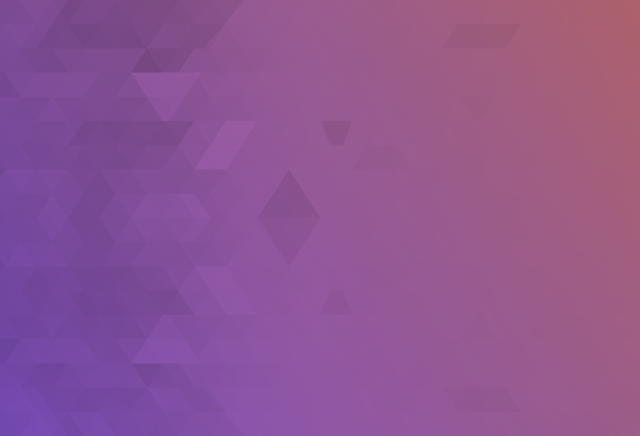
A Shadertoy shader for this background:

```glsl
const float ROWS = 18.0;
const int FACETS = 12;

// Facet bounds: near row, far row, left and right at the near row
const vec4 bounds[FACETS] = vec4[](
    vec4(0, 2, -1, 1), vec4(0, 1, -5, -2.5), vec4(2, 4, -3, -2),
    vec4(3, 4, 1.3, 1.7), vec4(4, 6, -4, -3.8), vec4(3, 4, -7, -3.5),
    vec4(6, 7, -5, -3.5), vec4(7, 9, -8, -2.7), vec4(7, 8, 4.85, 6.85),
    vec4(4, 5, 5.95, 6.0), vec4(1, 2, -6.5, -5.5), vec4(2, 3, 2, 3.9));

// Facet sides: left slope, right slope, tone
const vec3 sides[FACETS] = vec3[](
    vec3(0.5, -0.5, -0.075), vec3(0.5, -0.5, 0.045), vec3(0.5, 0.5, 0.06),
    vec3(-0.3, 0.3, -0.06), vec3(-0.5, 0.5, 0.05), vec3(0.5, 0.5, -0.04),
    vec3(0.5, 0.5, -0.07), vec3(0.5, 0.65, -0.05), vec3(0.5, 0.5, -0.035),
    vec3(-0.6, 0.6, -0.02), vec3(0.5, -0.5, -0.03), vec3(0.5, -0.5, -0.02));

vec2 hashGradient(vec2 p) {
    float h = fract(sin(dot(p, vec2(127.1, 311.7))) * 43758.5);
    return vec2(cos(6.2832 * h), sin(6.2832 * h));
}

float gradientNoise(vec2 p) {
    vec2 i = floor(p), f = fract(p);
    vec2 s = f * f * (3.0 - 2.0 * f);
    vec2 e = vec2(1, 0);
    float low = mix(dot(hashGradient(i), f),
                    dot(hashGradient(i + e.xy), f - e.xy), s.x);
    float high = mix(dot(hashGradient(i + e.yx), f - e.yx),
                     dot(hashGradient(i + e.xx), f - e.xx), s.x);
    return mix(low, high, s.y);
}

// Diagonal sweep from violet to rose
vec3 backdrop(vec2 uv) {
    float t = 0.7 * uv.x + 0.3 * uv.y;
    vec3 c = mix(vec3(0.47, 0.30, 0.73), vec3(0.555, 0.335, 0.665), clamp(t / 0.3, 0.0, 1.0));
    c = mix(c, vec3(0.59, 0.352, 0.58), clamp((t - 0.3) / 0.27, 0.0, 1.0));
    c = mix(c, vec3(0.63, 0.368, 0.505), clamp((t - 0.57) / 0.22, 0.0, 1.0));
    return mix(c, vec3(0.68, 0.38, 0.42), clamp((t - 0.79) / 0.21, 0.0, 1.0));
}

// Brightness of the triangle mosaic, mirrored about the middle row
float mosaic(vec2 p) {
    float v = abs(p.y);
    float u = (p.x - 11.93) / 1.303;
    float lower = step(p.y, 0.0);

    // Centre of the enclosing triangle
    vec2 cell = vec2((floor(u - 0.5 * v) + floor(u + 0.5 * v) + 1.0) * 0.5, floor(v) + 0.5);
    float fade = 1.0 - smoothstep(-6.5, 0.5, cell.x);
    float depth = mix(0.12, 0.05, lower * smoothstep(4.0, 9.0, v));
    float grain = gradientNoise(cell * vec2(0.83, 0.71) + 3.7);
    float tone = 1.0 - depth * fade + grain * (0.01 + 0.075 * fade);

    // Larger facets
    for (int i = 0; i < FACETS; i++) {
        vec4 b = bounds[i];
        vec3 s = sides[i];
        float h = v - b.x;
        float inside = step(0.0, h) * step(v, b.y)
                     * step(b.z + s.x * h, u) * step(u, b.w + s.y * h);
        tone += inside * s.z * mix(1.0, 0.6, lower);
    }
    return tone;
}

void mainImage(out vec4 fragColor, in vec2 fragCoord) {
    // Four samples smooth the facet edges
    float tone = 0.0;
    for (int i = 0; i < 4; i++) {
        vec2 offset = vec2(i % 2, i / 2) * 0.5 - 0.25;
        vec2 p = (fragCoord + offset) / iResolution.y * ROWS;
        tone += 0.25 * mosaic(p - vec2(0.0, 0.5 * ROWS));
    }
    fragColor = vec4(backdrop(fragCoord / iResolution.xy) * tone, 1.0);
}
```
